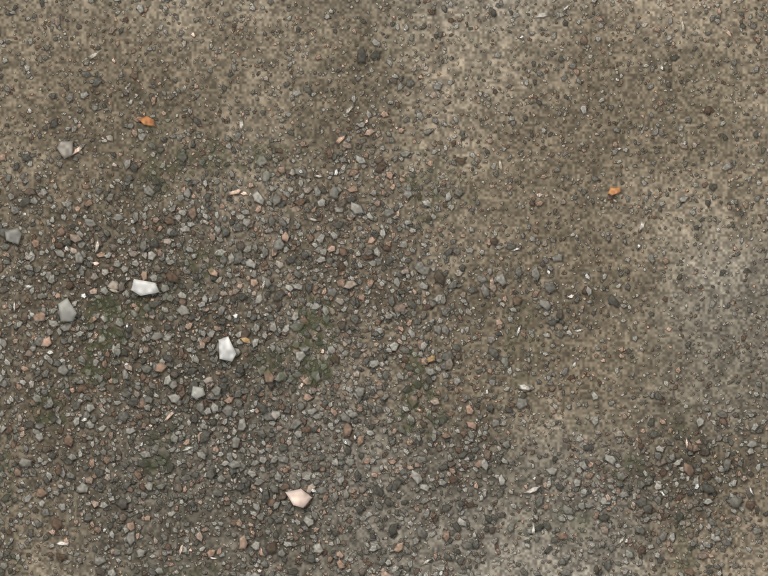
Reproduce this texture procedurally as a WebGL 2 fragment shader.

```glsl
#version 300 es
precision highp float;
// Trodden dirt with drifts of angular gravel, larger stones, moss and scraps of litter.
uniform vec2 u_resolution;
out vec4 fragColor;

// Integer hash: three random values in 0..1 per cell and seed.
vec3 hash3(vec2 cell, int seed) {
    uvec3 v = uvec3(ivec3(ivec2(cell), seed));
    v = v * 1664525u + 1013904223u;
    for (int i = 0; i < 2; i++) {
        v.x += v.y * v.z;
        v.y += v.z * v.x;
        v.z += v.x * v.y;
        v ^= v >> 16u;
    }
    return vec3(v & 0xffffu) / 65535.0;
}

float noise(vec2 p) {
    vec2 i = floor(p), f = fract(p);
    f = f * f * (3.0 - 2.0 * f);
    float low = mix(hash3(i, 1).x, hash3(i + vec2(1, 0), 1).x, f.x);
    float high = mix(hash3(i + vec2(0, 1), 1).x, hash3(i + vec2(1, 1), 1).x, f.x);
    return mix(low, high, f.y);
}

float fbm(vec2 p) {
    float sum = 0.0, weight = 0.5;
    for (int i = 0; i < 5; i++) {
        sum += weight * noise(p);
        p = mat2(1.6, 1.2, -1.2, 1.6) * p + 7.3;
        weight *= 0.5;
    }
    return sum;
}

// How thickly gravel lies: a broad drift at lower left, a thin one at lower right.
float gravelDensity(vec2 p) {
    float mainDrift = 1.35 - length((p - vec2(0.38, 0.37)) / vec2(0.5, 0.38));
    float sideDrift = 0.75 - length((p - vec2(1.15, 0.16)) / vec2(0.45, 0.24));
    float patches = 0.6 * noise(p * 6.0) + 0.4 * noise(p * 15.0) - 0.5;
    return smoothstep(-0.1, 0.75, max(mainDrift, sideDrift) + 0.7 * patches);
}

// Signed distance to an irregular five-sided chip.
float chip(vec2 q, float radius, vec3 shape) {
    float d = -radius;
    for (int i = 0; i < 5; i++) {
        float wobble = fract(shape.y * 13.0 + float(i) * 0.618);
        float angle = 1.2566 * (float(i) + 0.5 * wobble);
        d = max(d, dot(q, vec2(cos(angle), sin(angle))) - radius * (0.65 + 0.35 * wobble));
    }
    return d;
}

// Lays one grid of jittered chips; chance is (on bare dirt, in gravel).
void scatter(inout vec3 col, vec2 p, float cell, int seed, vec2 chance, float size,
             float stretch, vec3 darkTint, vec3 lightTint) {
    float px = 0.7 / u_resolution.y;
    vec2 home = floor(p / cell);
    for (int y = -1; y <= 1; y++)
    for (int x = -1; x <= 1; x++) {
        vec2 id = home + vec2(x, y);
        vec3 place = hash3(id, seed);
        vec2 center = (id + place.xy) * cell;
        if (place.z > mix(chance.x, chance.y, gravelDensity(center))) continue;
        vec3 shape = hash3(id, seed + 50);
        vec3 look = hash3(id, seed + 90);
        float radius = cell * size * (0.5 + 0.5 * shape.x);
        float turn = 6.2832 * shape.z;
        mat2 rotation = mat2(cos(turn), sin(turn), -sin(turn), cos(turn));
        vec2 squash = vec2(1.0 / stretch, stretch);
        vec2 q = p - center;
        float d = chip(rotation * q * squash, radius, shape) / stretch;
        float shade = chip(rotation * (q + radius * vec2(-0.12, 0.22)) * squash, radius, shape) / stretch;
        col *= 1.0 - 0.38 * smoothstep(0.22 * radius + px, -px, shade);
        // Surface: random tone, some rusty pieces, light from the upper left.
        vec3 tone = mix(darkTint, lightTint, look.x);
        tone *= mix(vec3(1), vec3(1.09, 0.94, 0.87), smoothstep(0.65, 0.95, look.y));
        tone *= 1.0 + 0.13 * dot(q, vec2(-0.5, 0.85)) / radius;
        tone *= 0.85 + 0.3 * noise(p * 2.5 / radius);
        tone *= 1.0 - 0.17 * smoothstep(-0.25 * radius, 0.0, d);
        col = mix(col, tone, smoothstep(px, -px, d));
    }
}

void main() {
    vec2 p = gl_FragCoord.xy / u_resolution.y;
    float gravel = gravelDensity(p);

    // Dirt: broad stains, soft clods and fine grain.
    vec3 col = mix(vec3(0.46, 0.432, 0.38), vec3(0.592, 0.56, 0.505), smoothstep(0.2, 0.78, fbm(p * 5.0)));
    col *= mix(vec3(1), vec3(1.02, 0.985, 0.94), smoothstep(0.4, 0.7, noise(p * 2.3 + 4.0)));
    col *= 0.8 + 0.42 * fbm(p * 55.0);
    col *= 0.76 + 0.48 * noise(p * 230.0);
    col *= 1.0 - 0.2 * gravel;

    // Gravel from grit up to pebbles.
    vec3 darkStone = vec3(0.33, 0.32, 0.29), paleStone = vec3(0.67, 0.65, 0.605);
    scatter(col, p, 0.0065, 2, vec2(0.24, 0.5), 0.48, 1.1, vec3(0.35, 0.325, 0.285), vec3(0.7, 0.67, 0.61));
    scatter(col, p, 0.011, 3, vec2(0.12, 0.65), 0.5, 1.15, darkStone, paleStone);
    scatter(col, p, 0.017, 4, vec2(0.03, 0.62), 0.48, 1.15, darkStone, paleStone);
    scatter(col, p, 0.026, 5, vec2(0.006, 0.3), 0.42, 1.15, darkStone, paleStone);

    // Moss and weeds in small tufts.
    float moss = smoothstep(0.66, 0.85, noise(p * 11.0 + 31.0)) * smoothstep(0.4, 0.7, noise(p * 90.0));
    col = mix(col, vec3(0.27, 0.29, 0.2), 0.5 * moss * (0.12 + 0.88 * gravel));

    // Loose stones, dry leaves, slivers, flecks and crumpled paper.
    scatter(col, p, 0.17, 6, vec2(0.05, 0.22), 0.11, 1.1, vec3(0.5, 0.49, 0.46), vec3(0.7, 0.69, 0.65));
    scatter(col, p, 0.15, 7, vec2(0.08, 0.25), 0.075, 1.25, vec3(0.58, 0.42, 0.3), vec3(0.76, 0.64, 0.47));
    scatter(col, p, 0.08, 8, vec2(0.16, 0.24), 0.09, 1.7, vec3(0.68, 0.64, 0.56), vec3(0.92, 0.9, 0.86));
    scatter(col, p, 0.06, 9, vec2(0.1, 0.16), 0.08, 1.15, vec3(0.7, 0.69, 0.65), vec3(0.94, 0.93, 0.9));
    scatter(col, p, 0.29, 10, vec2(0.2, 0.45), 0.075, 1.2, vec3(0.76, 0.75, 0.72), vec3(0.93, 0.92, 0.89));

    fragColor = vec4(col, 1.0);
}
```
